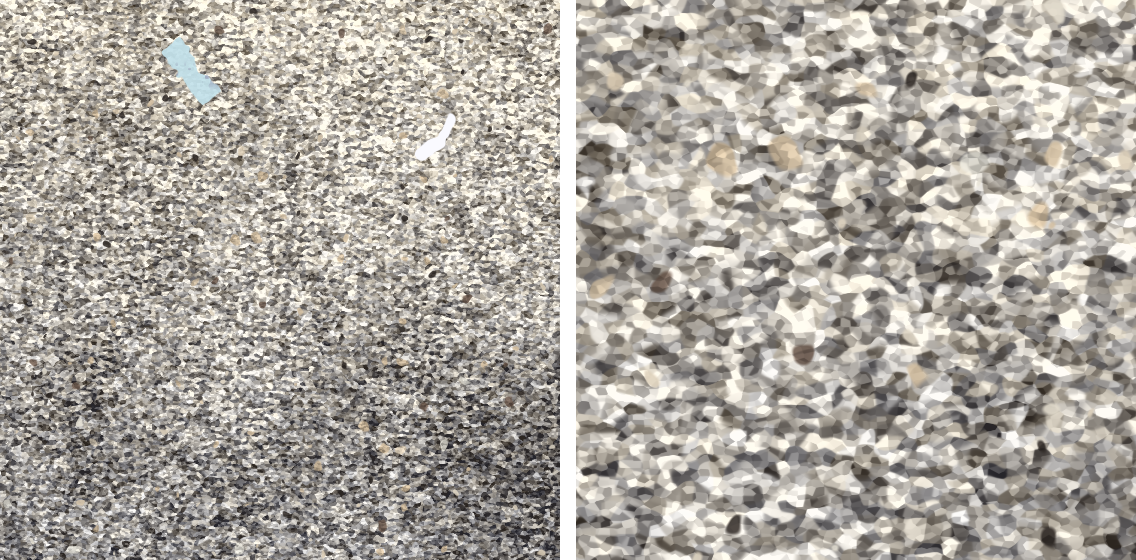
Left, the full canvas; right, a detail of the centre.
Reproduce this texture procedurally as a Shadertoy shader.

```glsl
// Weathered concrete: soft cellular sand grains in two sizes, tinted warm grey,
// shaded by slow stains and a darker lower right corner. Scattered pebbles,
// dark pits and two pale flakes lie on top.

const vec3 DARK_GRAIN  = vec3(0.29, 0.27, 0.255);
const vec3 LIGHT_GRAIN = vec3(0.97, 0.95, 0.91);
const vec3 PIT_COLOR   = vec3(0.19, 0.165, 0.15);
const vec3 BROWN_STONE = vec3(0.40, 0.32, 0.27);
const vec3 TAN_STONE   = vec3(0.82, 0.73, 0.60);
const vec3 PALE_STONE  = vec3(0.91, 0.90, 0.86);
const vec3 BLUE_FLAKE  = vec3(0.76, 0.87, 0.90);
const vec3 FLAKE_STAIN = vec3(0.60, 0.62, 0.72);
const vec3 WHITE_FLAKE = vec3(0.98, 0.98, 1.0);

const vec2  COARSE_CELLS = vec2(104.0, 146.0);
const vec2  FINE_CELLS   = vec2(185.0, 250.0);
const float GRAIN_SHARPNESS = 15.0;
const float COARSE_CONTRAST = 0.60;
const float FINE_CONTRAST   = 0.38;
const float MEAN_TONE  = 0.655;
const float EDGE       = 0.0016;

float hash(vec2 p) {
    return fract(sin(dot(p, vec2(127.1, 311.7))) * 43758.5453);
}

vec2 hash2(vec2 p) {
    return vec2(hash(p), hash(p + 57.3));
}

float noise(vec2 p) {
    vec2 i = floor(p), f = fract(p);
    f = f * f * (3.0 - 2.0 * f);
    return mix(mix(hash(i), hash(i + vec2(1, 0)), f.x),
               mix(hash(i + vec2(0, 1)), hash(i + vec2(1, 1)), f.x), f.y);
}

float fbm(vec2 p) {
    float sum = 0.0, amp = 0.5;
    for (int i = 0; i < 4; i++) {
        sum += amp * noise(p);
        p = p * 2.03 + 17.1;
        amp *= 0.5;
    }
    return sum / 0.9375;
}

// Softly blended Voronoi cells: x is the grain tone, y its tint, both 0 to 1.
vec2 grains(vec2 p) {
    vec2 cell = floor(p), sum = vec2(0.0);
    float total = 0.0;
    for (int y = -1; y <= 1; y++)
    for (int x = -1; x <= 1; x++) {
        vec2 id = cell + vec2(x, y);
        vec2 d = id + hash2(id) - p;
        float w = exp(-GRAIN_SHARPNESS * dot(d, d));
        sum += w * hash2(id + 211.7);
        total += w;
    }
    return sum / total;
}

// Sparse rounded stones, one at most per cell: x is coverage, y a random value.
vec2 stones(vec2 uv, float cells, float chance, float seed) {
    vec2 p = uv * cells, id = floor(p) + seed;
    vec2 d = fract(p) - mix(vec2(0.32), vec2(0.68), hash2(id));
    float angle = 6.2832 * hash(id + 3.1);
    d = mat2(cos(angle), -sin(angle), sin(angle), cos(angle)) * d;
    d.y *= 1.0 + 0.7 * hash(id + 5.9);
    float radius = mix(0.12, 0.29, hash(id + 8.3));
    float cover = 1.0 - smoothstep(-EDGE, EDGE, (length(d) - radius) / cells);
    return vec2(cover * step(hash(id + 13.7), chance), hash(id + 19.2));
}

float capsule(vec2 p, vec2 a, vec2 b, float radius) {
    vec2 ab = b - a;
    float t = clamp(dot(p - a, ab) / dot(ab, ab), 0.0, 1.0);
    return length(p - a - t * ab) - radius;
}

// Slanted strip with a round notch in its upper side.
float blueFlake(vec2 p) {
    vec2 axis = vec2(0.607, -0.795);
    p -= vec2(0.341, 0.871);
    vec2 q = vec2(dot(p, axis), dot(p, -axis.yx * vec2(1, -1)));
    vec2 d = abs(q) - vec2(0.058, 0.017);
    float strip = length(max(d, 0.0)) + min(max(d.x, d.y), 0.0) - 0.004;
    return max(strip, 0.021 - length(q - vec2(0.006, 0.032)));
}

float whiteFlake(vec2 p) {
    float body = capsule(p, vec2(0.754, 0.723), vec2(0.785, 0.747), 0.012);
    float tip = capsule(p, vec2(0.788, 0.750), vec2(0.807, 0.788), 0.009);
    return min(body, tip);
}

void mainImage(out vec4 fragColor, in vec2 fragCoord) {
    vec2 uv = fragCoord / iResolution.xy;
    vec2 wobble = vec2(noise(uv * 95.0), noise(uv * 95.0 + 40.0)) - 0.5;
    vec2 rough = uv + 0.007 * wobble;

    // Sand grains over slow light and stain variation
    vec2 coarse = grains(rough * COARSE_CELLS);
    vec2 fine = grains(uv * FINE_CELLS + 31.0);
    float corner = smoothstep(0.5, 0.0, length((uv - vec2(1.0, 0.13)) * vec2(1.0, 1.3)));
    float tone = MEAN_TONE + 0.15 * (uv.y - 0.45) - 0.17 * corner;
    tone += 0.26 * (fbm(uv * 5.0 + 3.0) - 0.5) + 0.24 * (fbm(uv * 24.0) - 0.5);
    tone += COARSE_CONTRAST * (coarse.x - 0.5) + FINE_CONTRAST * (fine.x - 0.5);
    vec3 color = mix(DARK_GRAIN, LIGHT_GRAIN, clamp((tone - 0.28) / 0.67, -0.18, 1.06));
    float warmth = 0.05 * (coarse.y - 0.5) + 0.035 * (uv.y - 0.5);
    color += warmth * vec3(0.6, 0.1, -1.0);

    // Pebbles and pits
    float mottling = 0.75 + 0.28 * fine.x + 0.12 * coarse.x;
    vec2 pebble = stones(rough, 27.0, 0.10, 4.0);
    vec3 pebbleColor = mix(TAN_STONE, PALE_STONE, smoothstep(0.3, 0.6, pebble.y));
    pebbleColor = mix(pebbleColor, BROWN_STONE, step(0.78, pebble.y));
    color = mix(color, pebbleColor * mottling, 0.8 * pebble.x);
    vec2 chip = stones(rough + 0.37, 46.0, 0.07, 91.0);
    color = mix(color, mix(TAN_STONE, PALE_STONE, chip.y), 0.85 * chip.x);
    vec2 pit = stones(rough + 0.19, 38.0, 0.055, 173.0);
    color = mix(color, PIT_COLOR * mottling, 0.88 * pit.x);

    // Pale flakes
    float stain = smoothstep(0.62, 0.78, noise(uv * 130.0)) * smoothstep(0.035, 0.0, abs(uv.y - 0.865));
    vec3 blue = mix(BLUE_FLAKE, FLAKE_STAIN, 0.7 * stain) + 0.05 * (fine.x - 0.5);
    color = mix(color, blue, 1.0 - smoothstep(-EDGE, EDGE, blueFlake(rough)));
    color = mix(color, WHITE_FLAKE, 1.0 - smoothstep(-EDGE, EDGE, whiteFlake(rough)));

    fragColor = vec4(clamp(color, 0.0, 1.0), 1.0);
}
```
